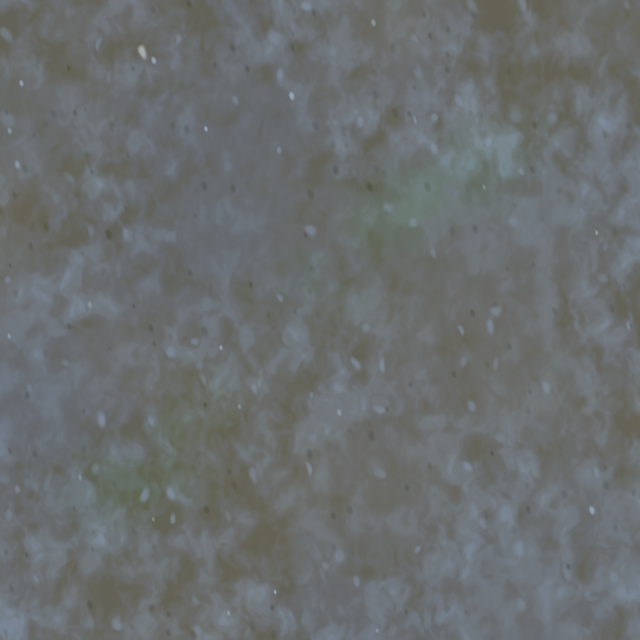
Write a Shadertoy shader that draws this texture.

```glsl
float hash(vec2 p) {
    vec3 q = fract(vec3(p.xyx) * 0.1031);
    q += dot(q, q.yzx + 33.33);
    return fract((q.x + q.y) * q.z);
}

float noise(vec2 p) {
    vec2 i = floor(p), f = fract(p);
    f = f * f * (3.0 - 2.0 * f);
    return mix(mix(hash(i), hash(i + vec2(1, 0)), f.x),
               mix(hash(i + vec2(0, 1)), hash(i + vec2(1, 1)), f.x), f.y);
}

float fbm(vec2 p) {
    float sum = 0.0, amp = 0.5;
    for (int i = 0; i < 4; i++) {
        sum += amp * noise(p);
        p = mat2(1.6, 1.2, -1.2, 1.6) * p + 17.3;
        amp *= 0.5;
    }
    return sum / 0.9375;
}

// Soft upright flecks, at most one per grid cell
float flecks(vec2 uv, float cells, float share, float radius, float seed) {
    vec2 p = uv * cells, base = floor(p);
    float cover = 0.0;
    for (int y = -1; y <= 1; y++)
    for (int x = -1; x <= 1; x++) {
        vec2 cell = base + vec2(x, y), id = cell + seed;
        vec2 center = cell + 0.2 + 0.6 * vec2(hash(id + 3.1), hash(id + 57.7));
        vec2 d = (p - center) / cells * vec2(1.25, 0.8);
        d.x += 0.25 * d.y;
        float r = radius * (0.6 + 0.6 * hash(id + 91.3));
        float spot = 1.0 - smoothstep(0.3 * r, 1.3 * r, length(d));
        cover = max(cover, spot * step(hash(id), share) * (0.4 + 0.6 * hash(id + 23.9)));
    }
    return cover;
}

float patchAt(vec2 uv, vec2 center, vec2 size) {
    vec2 d = uv - center;
    d = mat2(0.83, -0.56, 0.56, 0.83) * d / size;
    return exp(-dot(d, d));
}

void mainImage(out vec4 fragColor, in vec2 fragCoord) {
    vec2 uv = fragCoord / iResolution.xy;
    vec2 warp = vec2(noise(uv * 38.0), noise(uv * 38.0 + 40.0)) - 0.5;
    vec2 p = uv + 0.014 * warp;

    // Mottling: broad clouds, ragged blotches and fine upright grain
    float broad = fbm(uv * 4.0 + 5.0) - 0.5;
    float blotch = fbm(p * vec2(34.0, 27.0) + 11.0) - 0.5;
    float grain = noise(p * vec2(125.0, 80.0)) - 0.5;
    float calm = mix(0.55, 1.1, smoothstep(0.35, 0.6, fbm(uv * 5.0 + 70.0)));
    float tone = 0.46 + 0.5 * broad + calm * (1.1 * blotch + 0.2 * grain);

    // Brown-grey stone under a blue-grey bloom
    vec3 color = mix(vec3(0.385, 0.385, 0.345), vec3(0.41, 0.42, 0.425), smoothstep(0.1, 0.45, tone));
    color = mix(color, vec3(0.437, 0.463, 0.488), smoothstep(0.4, 0.66, tone));
    color = mix(color, vec3(0.475, 0.52, 0.575), smoothstep(0.64, 0.95, tone));

    // Warm and cool drift over the surface
    float warmth = fbm(uv * 3.0 + 31.0) - 0.5;
    color += warmth * vec3(0.03, 0.005, -0.06);

    // Faint algae along a diagonal
    float algae = patchAt(uv, vec2(0.66, 0.68), vec2(0.20, 0.07))
                + patchAt(uv, vec2(0.24, 0.28), vec2(0.13, 0.07));
    algae *= smoothstep(0.25, 0.65, fbm(uv * 14.0 + 9.0));
    color += algae * vec3(-0.02, 0.014, -0.035);

    // Dark pits, pale blue flecks and rare bright crystals
    color -= 0.06 * flecks(uv, 32.0, 0.16, 0.006, 140.0) * vec3(1.0, 0.95, 1.15);
    color = mix(color, vec3(0.53, 0.60, 0.70), 0.6 * flecks(p, 24.0, 0.16, 0.009, 210.0));
    color = mix(color, vec3(0.62, 0.70, 0.79), 0.8 * flecks(uv, 18.0, 0.07, 0.005, 330.0));
    color = mix(color, vec3(0.82, 0.85, 0.88), flecks(p, 7.0, 0.09, 0.009, 415.0));

    fragColor = vec4(color, 1.0);
}
```
